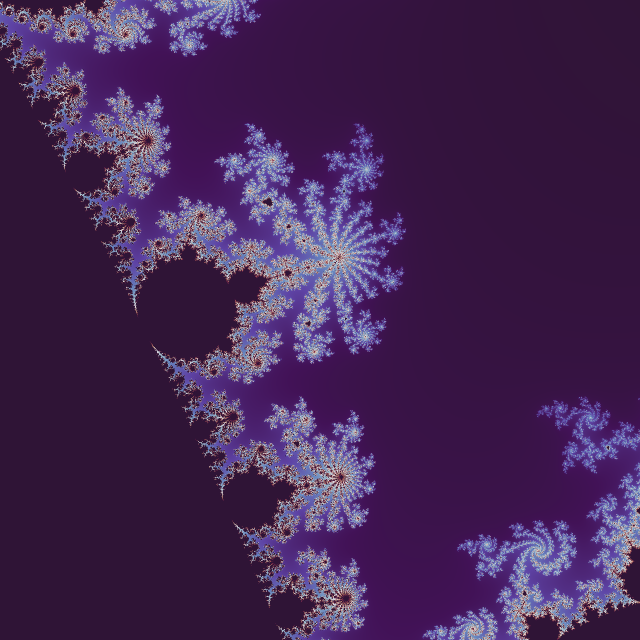
Write a WebGL 2 fragment shader that draws this background.

```glsl
#version 300 es
precision highp float;
// Escape-time fractal: bulbs and many-armed stars along the edge of a cardioid.

uniform vec2 u_resolution;
out vec4 outColor;

const vec2 VIEW_CENTER = vec2(0.34946, 0.37971);
const float VIEW_WIDTH = 0.0469;
const int MAX_STEPS = 300;
const float FIRST_ESCAPE = 10.0;
const float BAILOUT = 64.0;
const int SAMPLES = 2;

const vec3 NIGHT = vec3(0.186, 0.077, 0.213);
const vec3 RAMP[10] = vec3[10](
    vec3(0.259, 0.071, 0.341),  // deep violet
    vec3(0.369, 0.263, 0.647),  // purple
    vec3(0.404, 0.522, 0.745),  // blue
    vec3(0.620, 0.733, 0.788),  // pale blue
    vec3(0.886, 0.851, 0.886),  // white
    vec3(0.808, 0.675, 0.580),  // sand
    vec3(0.729, 0.400, 0.341),  // copper
    vec3(0.557, 0.173, 0.314),  // crimson
    vec3(0.278, 0.075, 0.251),  // dark plum
    vec3(0.186, 0.077, 0.213)); // night

vec2 complexSquare(vec2 z) {
    return vec2(z.x * z.x - z.y * z.y, 2.0 * z.x * z.y);
}

// Closed form test that spares the iteration inside the main body.
bool insideCardioid(vec2 c) {
    float x = c.x - 0.25;
    float q = x * x + c.y * c.y;
    return q * (q + x) < 0.25 * c.y * c.y;
}

// Smooth escape time; MAX_STEPS for points that stay bounded.
float escapeTime(vec2 c) {
    if (insideCardioid(c)) return float(MAX_STEPS);
    vec2 z = vec2(0.0);
    for (int i = 0; i < MAX_STEPS; i++) {
        z = complexSquare(z) + c;
        float r2 = dot(z, z);
        if (r2 > BAILOUT) return float(i) + 1.0 - log2(0.5 * log2(r2));
    }
    return float(MAX_STEPS);
}

// Cyclic ramp: night, violet, blue, white, copper, back to night.
vec3 twilightRamp(float t) {
    float s = clamp(t * 9.0 - 0.5, 0.0, 8.999);
    int i = int(s);
    vec3 color = mix(RAMP[i], RAMP[i + 1], s - float(i));
    float awayFromEnds = clamp(18.0 * min(t, 1.0 - t), 0.0, 1.0);
    return mix(NIGHT, color, awayFromEnds);
}

vec3 fractalColor(vec2 canvas) {
    float steps = escapeTime(VIEW_CENTER + canvas * VIEW_WIDTH);
    float t = (steps - FIRST_ESCAPE) / (float(MAX_STEPS) - FIRST_ESCAPE);
    return twilightRamp(clamp(t, 0.0, 1.0));
}

void main() {
    // Average a small grid of samples to smooth the edges.
    vec3 sum = vec3(0.0);
    float side = min(u_resolution.x, u_resolution.y);
    for (int j = 0; j < SAMPLES; j++) {
        for (int i = 0; i < SAMPLES; i++) {
            vec2 offset = (vec2(i, j) + 0.5) / float(SAMPLES) - 0.5;
            vec2 position = gl_FragCoord.xy + offset;
            sum += fractalColor((position - 0.5 * u_resolution) / side);
        }
    }
    outColor = vec4(sum / float(SAMPLES * SAMPLES), 1.0);
}
```
